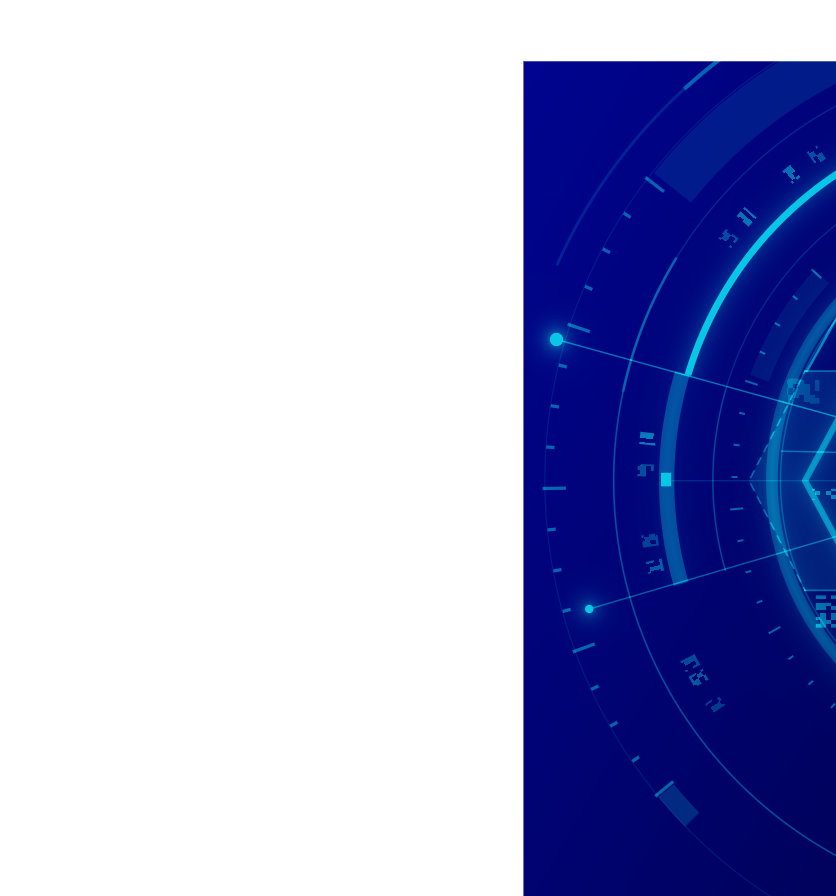
A Shadertoy shader for this background:

```glsl
float pixel;

// Coverage of a shape whose distance field is d
float fill(float d) { return clamp(0.5 - d / pixel, 0.0, 1.0); }

float span(float x, float low, float high, float soft) {
    return smoothstep(low - soft, low + soft, x) * (1.0 - smoothstep(high - soft, high + soft, x));
}

float box(vec2 p, vec2 halfSize) {
    vec2 d = abs(p) - halfSize;
    return max(d.x, d.y);
}

float segment(vec2 p, vec2 a, vec2 b) {
    vec2 ab = b - a;
    return length(p - a - ab * clamp(dot(p - a, ab) / dot(ab, ab), 0.0, 1.0));
}

float hash(vec2 p) { return fract(sin(dot(p, vec2(127.1, 311.7))) * 43758.5); }

// Arc of a ring between two angles in degrees
float arc(vec2 polar, float radius, float halfWidth, float low, float high) {
    return fill(abs(polar.x - radius) - halfWidth) * span(polar.y, low, high, 0.15);
}

// Radial ticks running inward from a radius, every fourth one long
float ticks(vec2 polar, float radius, float offset, float spacing, vec2 lengths, float halfWidth) {
    float t = (polar.y - offset) / spacing;
    float index = round(t);
    bool isLong = mod(index, 4.0) < 0.5;
    float len = isLong ? lengths.y : lengths.x;
    float side = (t - index) * radians(spacing) * polar.x;
    float middle = radius - 0.5 * len - (isLong ? 0.0 : 0.003);
    return fill(box(vec2(polar.x - middle, side), vec2(0.5 * len, halfWidth)));
}

// Line from a glowing dot toward the hub
float pointer(vec2 q, vec2 tip, vec2 inner, float dotRadius) {
    float d = length(q - tip);
    float glow = 0.4 * exp(-max(d - dotRadius, 0.0) * 110.0);
    return 0.55 * fill(segment(q, tip, inner) - 0.0008) + 0.9 * fill(d - dotRadius) + glow;
}

// Broken groups of little blocks around one orbit
float blockGroups(vec2 polar) {
    float angles[11] = float[11](55.4, 51.0, 41.9, 37.8, 6.1, 1.5, -8.7, -12.5, -27.5, -30.0, -34.5);
    float ink = 0.0;
    for (int i = 0; i < 11; i++) {
        vec2 local = vec2(polar.x - 0.441, radians(polar.y - angles[i]) * polar.x);
        vec2 cell = floor(local / vec2(0.006, 0.0045));
        float lit = step(0.45, hash(cell + float(i) * 7.3));
        float strength = 0.25 + 0.35 * hash(vec2(float(i), 4.0));
        ink += strength * lit * fill(box(local, vec2(0.009, 0.0068)));
    }
    return ink;
}

float rings(vec2 polar) {
    float r = polar.x;
    float a = polar.y;
    float ink = 0.0;

    // Outer arcs and shaded bands
    ink += arc(polar, 0.5911, 0.0016, 24.0, 47.7) * 0.16;
    ink += arc(polar, 0.5911, 0.0022, 47.7, 90.0) * 0.5;
    ink += arc(polar, 0.5534, 0.0006, -90.0, 90.0) * 0.13;
    ink += arc(polar, 0.525, 0.0265, 38.5, 90.0) * 0.12;
    ink += arc(polar, 0.5425, 0.011, -44.2, -39.6) * 0.2;
    ink += ticks(polar, 0.556, -0.9, 4.8, vec2(0.009, 0.026), 0.0018) * span(a, -41.0, 38.6, 0.2) * 0.5;

    // Thin orbit with a brighter stretch
    ink += arc(polar, 0.4766, 0.0009, -90.0, 12.0) * 0.38;
    ink += arc(polar, 0.4766, 0.0014, 12.0, 31.5) * 0.5;
    ink += arc(polar, 0.4766, 0.0007, 31.5, 90.0) * 0.2;

    // Glowing arc and its dim continuation
    float glow = exp(-abs(r - 0.411) * 85.0) * span(a, 16.7, 90.0, 0.8);
    ink += arc(polar, 0.411, 0.0038, 16.7, 90.0) * 0.8 + glow * 0.3;
    ink += arc(polar, 0.4175, 0.0085, -16.0, 16.7) * 0.32;
    ink += exp(-abs(r - 0.4175) * 70.0) * span(a, -16.0, 16.7, 0.8) * 0.1;

    // Inner orbits
    ink += arc(polar, 0.3659, 0.0008, -16.0, 16.5) * 0.35;
    ink += arc(polar, 0.3659, 0.0007, 16.5, 90.0) * 0.2;
    ink += arc(polar, 0.334, 0.011, 20.0, 43.0) * 0.09;
    ink += ticks(polar, 0.348, -5.3, 6.0, vec2(0.0065, 0.0145), 0.0011) * 0.5;
    ink += arc(polar, 0.3, 0.0065, -90.0, 90.0) * 0.24;
    ink += exp(-abs(r - 0.3) * 75.0) * 0.2;
    ink += arc(polar, 0.2904, 0.0008, -90.0, 90.0) * 0.25;
    return ink + blockGroups(polar);
}

// Hexagonal hub, mirrored above and below its axis
float hub(vec2 q) {
    vec2 m = vec2(q.x, abs(q.y));
    float slant = dot(m - vec2(-0.3255, 0.0), normalize(vec2(-0.1224, 0.0625)));
    float ink = 0.13 * fill(max(slant, m.y - 0.1224));
    float dash = span(fract(m.y / 0.0145), 0.2, 0.8, 0.08);
    ink += 0.42 * dash * fill(segment(m, vec2(-0.3255, 0.0), vec2(-0.263, 0.1224)) - 0.0009);
    ink += 0.45 * fill(segment(m, vec2(-0.263, 0.1224), vec2(-0.2, 0.1224)) - 0.0009);
    ink += 0.6 * fill(segment(q, vec2(-0.261, 0.1224), vec2(-0.21, 0.213)) - 0.0014);

    // Bright inner corner
    float corner = segment(m, vec2(-0.263, 0.0), vec2(-0.2, 0.117));
    ink += 0.42 * fill(corner - 0.0035) + 0.22 * exp(-corner * 100.0);
    ink += 0.4 * fill(segment(q, vec2(-0.289, 0.033), vec2(-0.2, 0.031)) - 0.0008);

    // Small technical marks
    vec2 cell = floor(q / vec2(0.006, 0.004));
    float marks = step(0.45, hash(cell));
    ink += 0.5 * marks * fill(box(q - vec2(-0.237, -0.015), vec2(0.018, 0.006)));
    ink += 0.5 * marks * fill(box(q - vec2(-0.238, -0.146), vec2(0.013, 0.018)));
    ink += 0.2 * marks * fill(box(q - vec2(-0.265, 0.1), vec2(0.018, 0.014)));
    return ink;
}

void mainImage(out vec4 fragColor, in vec2 fragCoord) {
    pixel = 1.0 / iResolution.y;
    vec2 p = fragCoord * pixel;
    vec2 q = p - vec2(1.1615, 0.4635);
    vec2 polar = vec2(length(q), degrees(atan(q.y, -q.x)));

    // Diagonal blue gradient
    float shade = clamp(0.62 * (1.0 - p.y) + 1.1 * (p.x - 0.584), 0.0, 1.0);
    vec3 color = mix(vec3(0.0, 0.015, 0.57), vec3(0.0, 0.008, 0.36), shade);

    // Luminous linework
    float ink = rings(polar) + hub(q);
    ink += pointer(q, vec2(-0.5404, 0.1576), vec2(-0.2, 0.0636), 0.0072);
    ink += pointer(q, vec2(-0.5039, -0.1432), vec2(-0.2, -0.054), 0.0046) * 0.8;
    ink += 0.22 * fill(segment(q, vec2(-0.413, 0.0), vec2(-0.2, 0.0)) - 0.0006);
    ink += 0.8 * fill(box(q - vec2(-0.418, 0.0013), vec2(0.0055, 0.0075)));
    color = mix(color, vec3(0.03, 0.78, 0.9), clamp(ink, 0.0, 1.0));

    // White surround
    float panel = fill(max(0.5842 - p.x, p.y - 0.9316));
    fragColor = vec4(mix(vec3(1.0), color, panel), 1.0);
}
```
